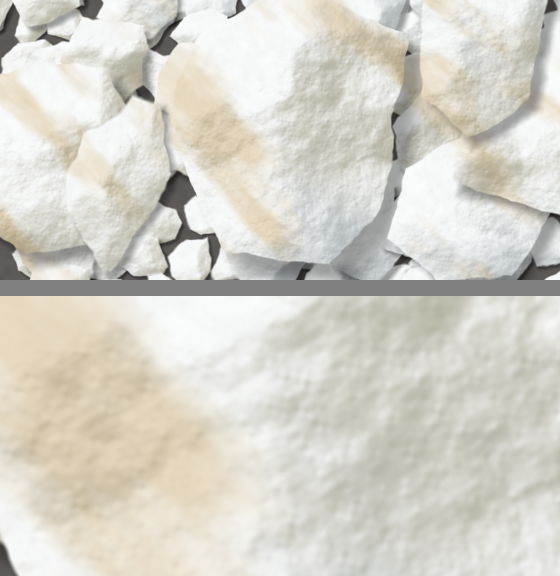
Top, the full canvas; bottom, a detail of the centre.
Reproduce this texture procedurally as a Shadertoy shader.

```glsl
// A pile of broken white marble: sunlit boulders with ochre stains over smaller rubble.

#define LIGHT       vec3(-0.45, 0.50, 0.74)
#define SUNLIT      vec3(0.970, 0.977, 0.977)
#define COOL_SHADE  vec3(0.675, 0.700, 0.710)
#define WARM_SHADE  vec3(0.690, 0.680, 0.610)
#define OCHRE       vec3(0.880, 0.800, 0.660)
#define GAP         vec3(0.360, 0.350, 0.340)
#define CAST_SHADOW 0.64
#define CHIP_TILT   0.55
#define BUMP        0.040
#define EDGE_WARP   0.080
#define SIDES       7

const float TAU = 6.2832;

// Surface detail shared by all rocks at one point
struct Surface { vec2 relief; float ochre; float warmth; };

float hash(vec2 p) {
    vec3 q = fract(p.xyx * 0.1031);
    q += dot(q, q.yzx + 33.33);
    return fract((q.x + q.y) * q.z);
}

vec2 hash2(vec2 p) { return vec2(hash(p), hash(p + 57.3)); }

float noise(vec2 p) {
    vec2 i = floor(p), f = fract(p);
    f = f * f * (3.0 - 2.0 * f);
    return mix(mix(hash(i), hash(i + vec2(1, 0)), f.x),
               mix(hash(i + vec2(0, 1)), hash(i + vec2(1, 1)), f.x), f.y);
}

float fbm(vec2 p) {
    float sum = 0.0, amp = 0.5;
    for (int i = 0; i < 5; i++) {
        sum += amp * noise(p);
        p = mat2(1.6, 1.2, -1.2, 1.6) * p + 5.7;
        amp *= 0.5;
    }
    return sum;
}

// Random slope of softly joined cells, like the chipped faces of a break
vec2 chips(vec2 p) {
    vec2 cell = floor(p), tilt = vec2(0);
    float total = 0.0;
    for (int j = -1; j <= 1; j++)
    for (int i = -1; i <= 1; i++) {
        vec2 id = cell + vec2(i, j);
        float w = exp(-22.0 * length(id + hash2(id) - p));
        tilt += w * (hash2(id + 19.0) - 0.5);
        total += w;
    }
    return tilt / total;
}

Surface surfaceAt(vec2 p) {
    vec2 e = vec2(0.004, 0.0);
    float h = fbm(p * 7.0);
    vec2 bump = vec2(fbm((p + e) * 7.0) - h, fbm((p + e.yx) * 7.0) - h) / e.x;
    vec2 vein = vec2(dot(p, vec2(0.7, -0.7)) * 2.0, dot(p, vec2(0.7)) * 6.0);
    return Surface(BUMP * bump + CHIP_TILT * chips(p * 5.0),
                   0.7 * smoothstep(0.53, 0.78, fbm(vein + 3.0)),
                   smoothstep(0.35, 0.65, fbm(p * 1.7 + 11.0)));
}

vec3 marble(vec2 slope, Surface s, float stain) {
    float lit = dot(normalize(vec3(-slope - s.relief, 1.0)), normalize(LIGHT));
    vec3 shade = mix(COOL_SHADE, WARM_SHADE, s.warmth);
    vec3 col = mix(shade, SUNLIT, smoothstep(-0.1, 0.9, lit));
    return mix(col, col * OCHRE / SUNLIT, s.ochre * stain);
}

// Paints one faceted convex rock and the shadow it casts on what lies below
void rock(inout vec3 col, vec2 p, vec2 center, vec2 size, float angle,
          vec2 tilt, vec2 seed, Surface s) {
    float c = cos(angle), sn = sin(angle), small = min(size.x, size.y);
    mat2 turn = mat2(c, -sn, sn, c);
    vec2 q = turn * (p - center) / size;
    if (dot(q, q) > 4.0) return;
    vec2 toSun = turn * normalize(LIGHT.xy) * 0.2 * small / size;

    // Start with the tilted top face, then cut the sides
    float w = exp(-22.0 * (0.3 + dot(q, turn * tilt)));
    float total = w, edge = -9.0, shadowEdge = -9.0;
    vec2 slope = w * tilt;
    for (int i = 0; i < SIDES; i++) {
        vec2 rnd = hash2(seed + float(i) * vec2(7.3, 3.1));
        float a = (float(i) + 0.7 * rnd.x) * TAU / float(SIDES);
        vec2 n = vec2(cos(a), sin(a));
        float d = dot(q, n) - 0.75 - 0.3 * rnd.y;
        float steep = mix(0.4, 1.3, hash(seed + float(i) * 4.7 + 31.0));
        w = exp(22.0 * d * steep);
        slope -= w * steep * (n * turn);
        total += w;
        edge = max(edge, d);
        shadowEdge = max(shadowEdge, d + dot(toSun, n));
    }
    float soft = max(0.004, 1.2 / iResolution.y);
    col *= mix(1.0, CAST_SHADOW, smoothstep(0.1, -0.1, shadowEdge));
    vec3 stone = marble(slope / total, s, smoothstep(0.08, 0.2, size.x));
    col = mix(col, stone, smoothstep(soft, -soft, edge * small));
}

void mainImage(out vec4 fragColor, in vec2 fragCoord) {
    vec2 uv = fragCoord / iResolution.y;
    Surface s = surfaceAt(uv);
    vec2 p = uv + EDGE_WARP * (vec2(fbm(uv * 5.0), fbm(uv * 5.0 + 7.0)) - 0.5);
    vec3 col = GAP;

    // Rubble in two sizes, lower rocks over upper ones
    for (int layer = 0; layer < 2; layer++) {
        float cell = layer == 0 ? 0.16 : 0.29;
        vec2 base = floor(p / cell);
        for (int j = 1; j >= -1; j--)
        for (int i = -1; i <= 1; i++) {
            vec2 id = base + vec2(i, j), seed = id + 40.0 + 63.0 * float(layer);
            if (layer == 1 && hash(seed + 5.0) > 0.65) continue;
            vec2 center = (id + 0.5 + 0.6 * (hash2(seed) - 0.5)) * cell;
            vec2 size = cell * (vec2(0.52, 0.38) + 0.2 * hash2(seed + 9.0));
            rock(col, p, center, size, hash(seed + 3.0) * TAU,
                 hash2(seed + 13.0) - 0.5, seed, s);
        }
    }

    // Main block, with its broad face turned from the sun
    vec2 middle = vec2(1.03, 0.56);
    rock(col, p, middle, vec2(0.48, 0.49), -0.2, vec2(-0.5, 0.15), vec2(12.0, 5.0), s);

    // Boulders to its right and left
    for (int k = 0; k < 4; k++) {
        vec2 seed = vec2(float(k) * 11.0 + 2.0, 71.0);
        float a = -0.75 + 0.72 * float(k) + (k > 2 ? 2.0 : 0.0);
        vec2 center = middle + vec2(0.9, 0.5) * vec2(cos(a), sin(a));
        vec2 size = vec2(0.28, 0.25) + 0.09 * hash2(seed);
        rock(col, p, center, size, hash(seed + 3.0) * TAU,
             0.5 * (hash2(seed + 8.0) - 0.5), seed, s);
    }

    // Upright slab in front
    rock(col, p, vec2(0.43, 0.37), vec2(0.16, 0.33), -0.08, vec2(-0.2, 0.1), vec2(33.0, 8.0), s);

    col += 0.05 * (fbm(uv * 32.0) - 0.48);
    fragColor = vec4(clamp(col, 0.0, 1.0), 1.0);
}
```
